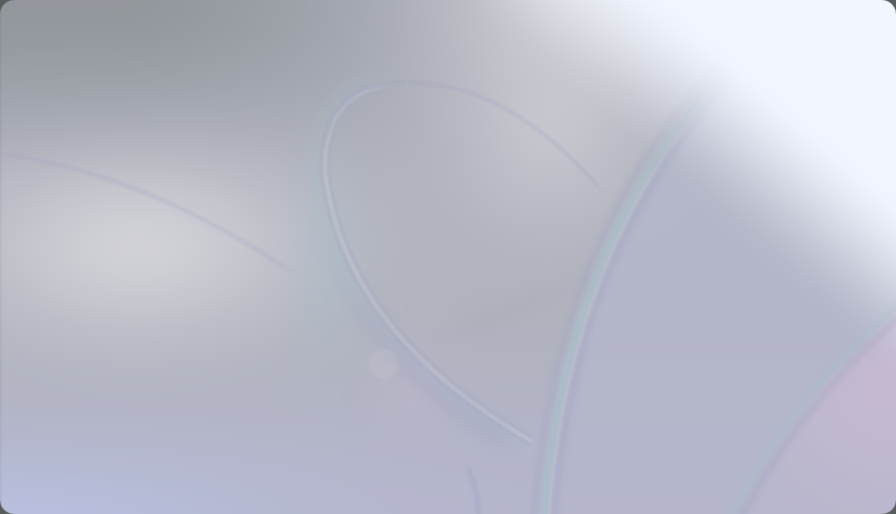
Give the GLSL for this background, as a WebGL 2 fragment shader.

```glsl
#version 300 es
precision highp float;
// Pale frosted backdrop with soft light pools and thin iridescent glass petals.
#define CORNER_RADIUS 0.028
#define CURVE_STEPS 32
#define STRAND_WIDTH 0.004
#define RIM_WIDTH 0.010
#define BEAM_START -0.09
#define BEAM_END 0.21

uniform vec2 u_resolution;
out vec4 fragColor;

const vec3 MIST = vec3(0.69, 0.70, 0.745);
const vec3 LAVENDER = vec3(0.708, 0.712, 0.80);
const vec3 SLATE = vec3(0.575, 0.593, 0.615);
const vec3 PEARL = vec3(0.83, 0.832, 0.85);
const vec3 SKY = vec3(0.72, 0.765, 0.895);
const vec3 WHITE = vec3(0.95, 0.967, 1.0);
const vec3 TEAL = vec3(0.66, 0.745, 0.785);
const vec3 VIOLET = vec3(0.645, 0.645, 0.76);
const vec3 PINK = vec3(0.79, 0.73, 0.82);
const vec3 FRAME = vec3(0.34, 0.36, 0.36);

// Soft elliptical pool of light
float glow(vec2 p, vec2 center, vec2 size) {
  vec2 q = (p - center) / size;
  return exp(-dot(q, q));
}

float strand(float d, float offset, float width) {
  float q = (d - offset) / width;
  return exp(-q * q);
}

// Quadratic curve: x = signed distance (positive to its left), y = position along it
vec2 curve(vec2 p, vec2 a, vec2 b, vec2 c) {
  float nearest = 1e5;
  vec2 result = vec2(0.0);
  vec2 start = a;
  for (int i = 1; i <= CURVE_STEPS; i++) {
    float t = float(i) / float(CURVE_STEPS);
    vec2 end = mix(mix(a, b, t), mix(b, c, t), t);
    vec2 along = end - start, q = p - start;
    float h = clamp(dot(q, along) / dot(along, along), 0.0, 1.0);
    float d = length(q - along * h);
    if (d < nearest) {
      nearest = d;
      float side = along.x * q.y - along.y * q.x;
      result = vec2(side < 0.0 ? -d : d, t + (h - 1.0) / float(CURVE_STEPS));
    }
    start = end;
  }
  return result;
}

float fadeEnds(float t, float head, float tail) {
  return smoothstep(0.0, head, t) * (1.0 - smoothstep(1.0 - tail, 1.0, t));
}

// Faint paired threads with a soft halo along the oval's outline
vec3 threads(vec3 col, float inward, float fade) {
  col = mix(col, TEAL, 0.22 * fade * strand(inward, -0.012, 0.018));
  col = mix(col, VIOLET, 0.32 * fade * strand(inward, -0.004, STRAND_WIDTH));
  col = mix(col, PEARL, 0.25 * fade * strand(inward, 0.004, STRAND_WIDTH));
  return mix(col, VIOLET, 0.3 * fade * strand(inward, 0.012, STRAND_WIDTH));
}

void main() {
  vec2 p = gl_FragCoord.xy / u_resolution.y;
  float aspect = u_resolution.x / u_resolution.y;
  float px = 1.0 / u_resolution.y;

  // Curves of the glass petals
  vec2 arc = curve(p, vec2(0.0, 0.701), vec2(0.294, 0.661), vec2(0.588, 0.457));
  vec2 crown = curve(p, vec2(0.629, 0.661), vec2(0.622, 0.84), vec2(0.792, 0.839));
  vec2 brow = curve(p, vec2(0.792, 0.839), vec2(0.995, 0.842), vec2(1.186, 0.611));
  vec2 flank = curve(p, vec2(0.629, 0.661), vec2(0.668, 0.345), vec2(1.045, 0.131));
  vec2 blade = curve(p, vec2(1.437, 0.91), vec2(1.086, 0.548), vec2(1.048, -0.007));
  vec2 leaf = curve(p, vec2(1.79, 0.446), vec2(1.538, 0.242), vec2(1.41, -0.02));
  vec2 stem = curve(p, vec2(0.905, 0.1), vec2(0.928, 0.061), vec2(0.932, -0.01));

  // Base gradient and pools of light
  vec3 col = mix(LAVENDER, MIST, smoothstep(0.0, 0.4, p.y));
  float shade = smoothstep(0.58, 1.0, p.y) * (1.0 - smoothstep(0.2, 1.15, p.x));
  col = mix(col, SLATE, shade);
  col = mix(col, PEARL, 0.9 * glow(p, vec2(0.27, 0.52), vec2(0.31, 0.17)));
  col = mix(col, SKY, 0.75 * glow(p, vec2(0.0, -0.03), vec2(0.5, 0.14)));
  col = mix(col, PEARL, 0.5 * glow(p, vec2(1.07, 0.74), vec2(0.16, 0.17)));
  col = mix(col, PEARL, 0.8 * glow(p, vec2(1.15, 1.0), vec2(0.28, 0.2)));

  // Tints beside the oval petal
  col = mix(col, TEAL, 0.35 * glow(p, vec2(0.64, 0.47), vec2(0.06, 0.17)));
  col = mix(col, PINK, 0.25 * glow(p, vec2(0.81, 0.25), vec2(0.07, 0.09)));
  float outerShade = strand(flank.x, -0.02, 0.028) * fadeEnds(flank.y, 0.7, 0.12);
  col = mix(col, VIOLET, 0.4 * outerShade);
  vec2 fold = mat2(0.93, -0.37, 0.37, 0.93) * (p - vec2(0.98, 0.39));
  col -= 0.01 * glow(fold, vec2(0.0), vec2(0.15, 0.025));
  float bead = length(p - vec2(0.746, 0.292)) - 0.029;
  col = mix(col, PEARL, 0.17 * (1.0 - smoothstep(-0.006, 0.006, bead)));

  // Blade interior, lower leaf, then the diagonal beam above them
  vec3 glass = mix(LAVENDER, vec3(0.705, 0.718, 0.785), smoothstep(0.0, 0.6, p.y));
  col = mix(col, glass, 0.85 * smoothstep(-0.005, 0.025, blade.x));
  float leafFill = smoothstep(-0.004, 0.025, leaf.x);
  col = mix(col, PINK, 0.75 * leafFill * glow(p, vec2(1.72, 0.25), vec2(0.24, 0.25)));
  float beam = dot(p - vec2(1.018, 1.0), vec2(0.655, 0.757));
  float light = smoothstep(BEAM_START, BEAM_END, beam);
  col = mix(col, WHITE, light);

  // Fine strands of the left arc and the oval
  col = mix(col, VIOLET, 0.28 * strand(arc.x, 0.0, 0.006) * fadeEnds(arc.y, 0.02, 0.1));
  col = mix(col, VIOLET, 0.3 * strand(brow.x, 0.0, 0.005) * fadeEnds(brow.y, 0.01, 0.1));
  col = threads(col, -crown.x, fadeEnds(crown.y, 0.004, 0.3));
  col = mix(col, VIOLET, 0.3 * strand(crown.x, 0.0, 0.005) * fadeEnds(crown.y, 0.5, 0.01));
  col = threads(col, flank.x, fadeEnds(flank.y, 0.004, 0.03));

  // Iridescent rims of the blade, leaf and stem
  float bladeFade = fadeEnds(blade.y, 0.4, 0.005) * (1.0 - 0.6 * light);
  col = mix(col, VIOLET, 0.35 * strand(blade.x, -0.008, RIM_WIDTH) * bladeFade);
  col = mix(col, TEAL, 0.75 * strand(blade.x, 0.01, RIM_WIDTH) * bladeFade);
  col = mix(col, VIOLET, 0.4 * strand(blade.x, 0.03, RIM_WIDTH) * bladeFade);
  col = mix(col, PEARL, 0.2 * strand(blade.x, 0.02, STRAND_WIDTH) * bladeFade);
  col = mix(col, TEAL, 0.4 * strand(leaf.x, 0.004, RIM_WIDTH) * (1.0 - 0.8 * light));
  col = mix(col, VIOLET, 0.35 * strand(leaf.x, 0.023, RIM_WIDTH) * (1.0 - 0.5 * light));
  col = mix(col, VIOLET, 0.5 * strand(stem.x, 0.0, 0.006) * fadeEnds(stem.y, 0.2, 0.01));

  // Rounded card edge
  vec2 halfSize = 0.5 * vec2(aspect, 1.0);
  vec2 q = abs(p - halfSize) - halfSize + CORNER_RADIUS;
  float card = length(max(q, 0.0)) - CORNER_RADIUS;
  col *= 1.0 - 0.05 * (1.0 - smoothstep(0.0, 0.006, p.x));
  col = mix(col, FRAME, smoothstep(-px, px, card) * step(0.0, min(q.x, q.y)));
  fragColor = vec4(clamp(col, 0.0, 1.0), 1.0);
}
```
